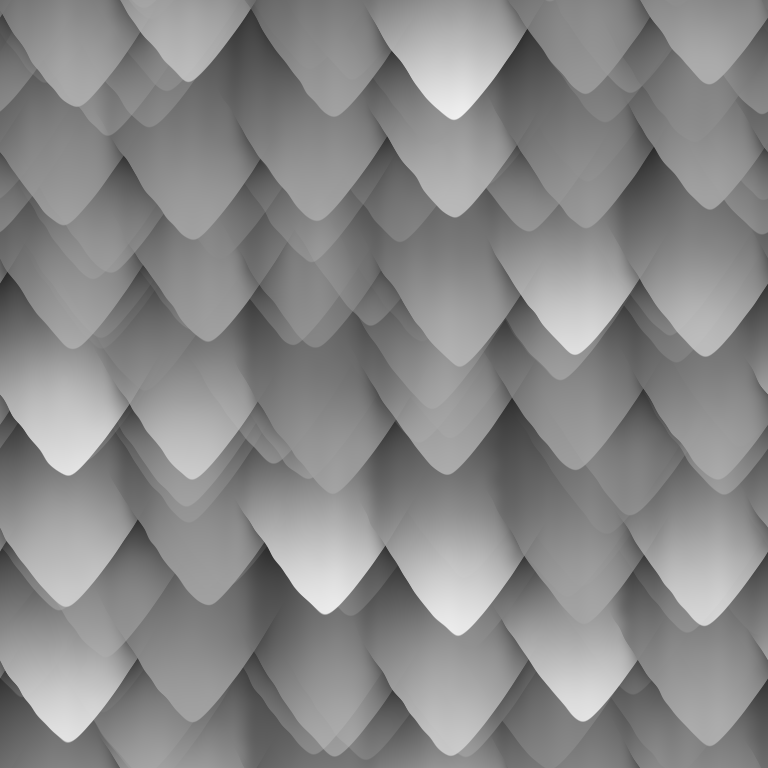
Write a Shadertoy shader that draws this pattern.

```glsl
const float REPEATS = 6.0;

vec4 hash4(vec3 p) {
    vec4 q = fract(p.xyzx * vec4(0.1031, 0.1030, 0.0973, 0.1099) + 0.137);
    q += dot(q, q.wzxy + 33.33);
    return fract((q.xxyz + q.yzzw) * q.zywx);
}

// Value noise that wraps with the given period
float noise(vec2 p, float period) {
    vec2 i = floor(p), f = fract(p);
    f = f * f * (3.0 - 2.0 * f);
    float a = hash4(vec3(mod(i, period), 9.0)).x;
    float b = hash4(vec3(mod(i + vec2(1, 0), period), 9.0)).x;
    float c = hash4(vec3(mod(i + vec2(0, 1), period), 9.0)).x;
    float d = hash4(vec3(mod(i + 1.0, period), 9.0)).x;
    return mix(mix(a, b, f.x), mix(c, d, f.x), f.y);
}

// Height of the scale's lower edge above its rounded tip
float edgeHeight(float d) {
    return 1.05 * (sqrt(d * d + 0.004) - 0.063) + 0.5 * d * d;
}

// Paints one scale and its contact shadow over the shade below
float paintScale(float shade, vec2 p, vec2 cell, float layer, float blur) {
    vec4 rnd = hash4(vec3(mod(cell, REPEATS), layer));
    vec4 look = hash4(vec3(mod(cell, REPEATS), layer + 4.0));
    bool isMain = layer > 1.5;

    vec2 spread = isMain ? vec2(0.16, 0.36) : vec2(0.85, 0.8);
    vec2 q = p - cell - vec2(0.55, 0.2) - (rnd.xy - 0.5) * spread;
    float d = abs(q.x);
    float inside = q.y - edgeHeight(d);
    float sides = 1.0 - smoothstep(0.56, 0.8, d);

    // Shadow gathers in the notches and vanishes at the tip
    float notch = smoothstep(0.1, 0.55, d) * (1.0 - smoothstep(0.52, 0.72, d));
    float depth = isMain ? 0.3 : 0.07;
    shade *= 1.0 - depth * notch * exp(-5.0 * max(-inside, 0.0));

    // Bright tip fading to a dark root
    float tip = isMain ? mix(0.64, 0.96, look.x * look.x) : mix(0.54, 0.72, look.x);
    float tone = mix(tip, 0.39, smoothstep(-0.1, 1.65, q.y)) - 0.2 * d * d;
    tone += 0.04 * (look.z - 0.5) * q.x;

    // Under-layers are thin films that dissolve upward
    float alpha = isMain ? mix(0.72, 1.0, sqrt(look.y))
                         : mix(0.25, 0.65, look.y) * (1.0 - smoothstep(0.6, 1.5, q.y));
    if (isMain && rnd.w < 0.14) alpha = 0.45;
    return mix(shade, tone, alpha * sides * smoothstep(-blur, blur, inside));
}

void mainImage(out vec4 fragColor, in vec2 fragCoord) {
    vec2 p = fragCoord / iResolution.xy * REPEATS;
    float blur = 6.0 / iResolution.y;

    // Slightly worn edges
    vec2 worn = p + 0.016 * (noise(p * 8.0, 48.0) - 0.5);
    vec2 base = floor(p);
    float shade = 0.42;

    // Upper rows overlap lower rows; films lie beneath each main scale
    for (int row = -3; row <= 1; row++)
        for (int layer = 0; layer < 3; layer++)
            for (int col = -1; col <= 1; col++)
                shade = paintScale(shade, worn, base + vec2(col, row), float(layer), blur);

    // Soft mottling and faint vertical streaks
    shade += 0.05 * (noise(p * 2.0, 12.0) - 0.5);
    shade += 0.02 * (noise(p * vec2(8, 1), 48.0) - 0.5);
    fragColor = vec4(vec3(clamp(shade, 0.0, 1.0)), 1.0);
}
```
